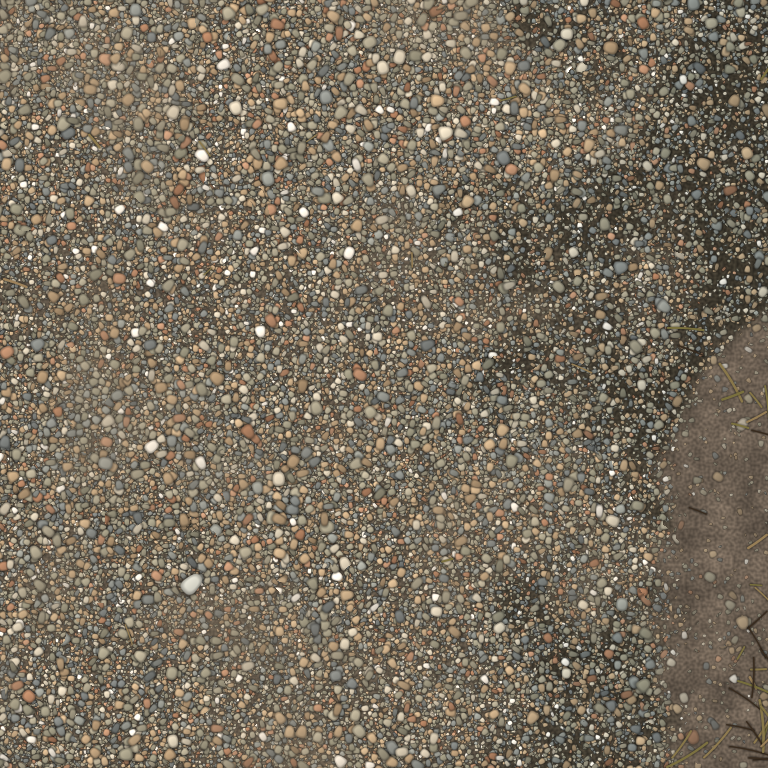
This texture is drawn by a Shadertoy shader. Its source:

```glsl
vec3 hash3(vec2 p) {
    vec3 q = fract(p.xyx * vec3(0.1031, 0.1030, 0.0973));
    q += dot(q, q.yxz + 33.33);
    return fract((q.xxy + q.yzz) * q.zyx);
}

float gradientNoise(vec2 p) {
    vec2 i = floor(p), f = fract(p);
    vec2 u = f * f * f * (f * (f * 6.0 - 15.0) + 10.0);
    float corner[4];
    for (int k = 0; k < 4; k++) {
        vec2 o = vec2(k & 1, k >> 1);
        float a = 6.2832 * hash3(i + o + 71.0).x;
        corner[k] = dot(vec2(cos(a), sin(a)), f - o);
    }
    return mix(mix(corner[0], corner[1], u.x), mix(corner[2], corner[3], u.x), u.y);
}

float fbm(vec2 p) {
    float sum = 0.0, amp = 0.7;
    for (int i = 0; i < 4; i++) {
        sum += amp * gradientNoise(p);
        p = mat2(1.6, 1.2, -1.2, 1.6) * p + 7.3;
        amp *= 0.55;
    }
    return sum;
}

// Mixed gravel: olive grey, slate, tan, pale, rust and a few white chips
vec3 stoneColor(vec3 h) {
    vec3 c = mix(vec3(0.54, 0.52, 0.44), vec3(0.67, 0.63, 0.54), h.y);
    if (h.x > 0.36) c = mix(vec3(0.44, 0.45, 0.44), vec3(0.60, 0.60, 0.56), h.y);
    if (h.x > 0.57) c = mix(vec3(0.62, 0.52, 0.40), vec3(0.77, 0.66, 0.52), h.y);
    if (h.x > 0.81) c = vec3(0.80, 0.75, 0.66);
    if (h.x > 0.91) c = mix(vec3(0.60, 0.43, 0.32), vec3(0.74, 0.57, 0.45), h.y);
    if (h.x > 0.975) c = vec3(0.95, 0.91, 0.85);
    return c * (0.86 + 0.28 * h.z);
}

// Rounded, slightly tapered pebble with a contact shadow and a lit upper left
void paintStone(inout vec3 col, vec2 p, vec2 size, vec3 h, vec3 tint, float px) {
    float a = 6.2832 * h.x;
    vec2 q = mat2(cos(a), -sin(a), sin(a), cos(a)) * p / size;
    q.y *= 1.0 + 0.7 * (h.y - 0.5) * q.x;
    float d = pow(dot(pow(abs(q), vec2(2.6)), vec2(1.0)), 1.0 / 2.6);
    float aa = 0.7 * px / size.y;
    float light = 1.0 + 0.13 * dot(p / size.x, vec2(-0.6, 0.8));
    light *= mix(1.04, 0.76, smoothstep(0.55, 1.0, d));
    col *= mix(0.6, 1.0, smoothstep(0.9, 1.5, d));
    col = mix(col, tint * light, 1.0 - smoothstep(1.0 - aa, 1.0 + aa, d));
}

void paintGravel(inout vec3 col, vec2 uv, float scale, float density, float wet, float px) {
    vec2 cell = floor(uv * scale);
    for (int y = -1; y <= 1; y++)
    for (int x = -1; x <= 1; x++) {
        vec2 id = cell + vec2(x, y);
        vec3 h = hash3(id + scale * 3.0);
        if (h.z > density) continue;
        vec3 shape = hash3(id + 137.0 + scale);
        vec3 tone = hash3(id + 291.0 + scale);
        vec2 center = (id + 0.15 + 0.7 * h.xy) / scale;
        float longSide = mix(0.38, 0.66, shape.z) / scale;
        vec2 size = longSide * vec2(1.0, mix(0.5, 0.9, tone.z));
        vec3 tint = stoneColor(tone) * mix(vec3(1.0), vec3(0.86, 0.89, 0.91), wet);
        paintStone(col, uv - center, size, shape, tint, px);
    }
}

void paintStem(inout vec3 col, vec2 p, float angle, float len, float width, vec3 tint, float px) {
    vec2 dir = vec2(cos(angle), sin(angle));
    float along = clamp(dot(p, dir), -len, len);
    vec2 bend = vec2(-dir.y, dir.x) * along * along * 2.0;
    float d = length(p - dir * along - bend) - width;
    col *= mix(0.75, 1.0, smoothstep(0.0, 0.003, d));
    col = mix(col, tint, 1.0 - smoothstep(-0.5 * px, 0.8 * px, d));
}

void mainImage(out vec4 fragColor, in vec2 fragCoord) {
    vec2 uv = fragCoord / iResolution.y;
    float px = 1.0 / iResolution.y;

    // Regions: damp soil to the right, silt at the lower right, coarse and dusty patches
    float patches = fbm(uv * 5.0 + 3.0);
    float wet = smoothstep(0.0, 0.42, uv.x - 0.56 + 0.5 * patches + 0.18 * fbm(uv * 17.0));
    float mud = smoothstep(-0.02, 0.05, uv.x - 0.85 - 0.6 * max(uv.y - 0.38, 0.0)
                                        + 0.13 * fbm(uv * 7.0 + 9.0));
    float coarse = smoothstep(-0.3, 0.35, fbm(uv * 4.0 + 21.0) + 0.35 * (uv.y - 0.5));
    float dust = smoothstep(-0.1, 0.4, fbm(uv * 3.5 + 40.0)) * (1.0 - wet);

    // Fine ground between the stones
    vec3 siltColor = vec3(0.42, 0.37, 0.32) * (1.0 + 0.35 * fbm(uv * 24.0));
    vec3 col = mix(vec3(0.36, 0.32, 0.27), vec3(0.23, 0.21, 0.17), wet);
    col = mix(col, siltColor, mud);
    col *= 1.0 + 0.45 * gradientNoise(uv * 240.0);

    // Gravel from fine to coarse
    for (int i = 0; i < 5; i++) {
        float layer = float(i);
        float density = mix(0.85, 0.1 + 0.12 * coarse, layer / 4.0);
        density *= mix(0.75, 1.15, coarse) * (1.0 - 0.52 * wet) * (1.0 - 0.85 * mud);
        paintGravel(col, uv, 220.0 * pow(0.75, layer), density, wet, px);
    }
    col = mix(col, vec3(0.55, 0.49, 0.41), 0.28 * dust);
    col = mix(col, siltColor, 0.3 * mud);

    // One large pale stone
    paintStone(col, uv - vec2(0.25, 0.24), vec2(0.015, 0.010), vec3(0.12, 0.8, 0.5),
               vec3(0.83, 0.82, 0.77), px);

    // Twigs and stems along the right margin, a few straws elsewhere
    for (int i = 0; i < 46; i++) {
        vec3 h = hash3(vec2(i, 17));
        vec3 g = hash3(vec2(i, 53));
        bool margin = i < 32;
        vec2 at = margin ? vec2(1.01 - 0.13 * h.x * h.x, 0.7 * h.y * h.y + 0.01) : h.xy;
        vec3 straw = mix(vec3(0.62, 0.51, 0.36), vec3(0.46, 0.43, 0.23), g.z);
        vec3 tint = margin && g.x < 0.4 ? vec3(0.22, 0.17, 0.12) : straw;
        float len = margin ? mix(0.008, 0.035, g.y) : mix(0.006, 0.016, g.y);
        paintStem(col, uv - at, 3.1416 * h.z, len, mix(0.0006, 0.0015, g.x), tint, px);
    }

    fragColor = vec4(clamp(col, 0.0, 1.0), 1.0);
}
```
